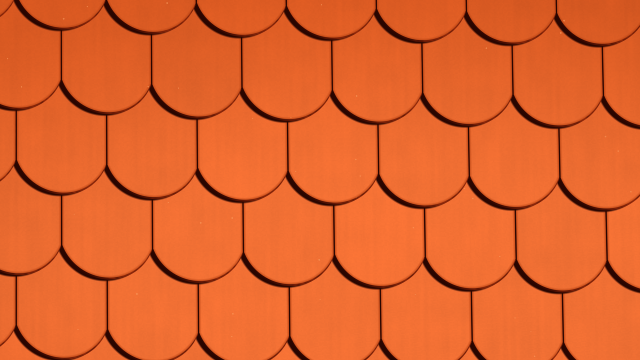
This texture is drawn by a Shadertoy shader. Its source:

```glsl
// Rows of round-ended clay roof tiles, lit from the upper right.
// Each row is a distance function; rows are painted bottom to top, so every
// row lays its cast shadow, clay rim and face over the row beneath it.

const float ROW_STEP = 0.915;   // row spacing, in tile widths

float hash(vec2 p) {
    return fract(sin(dot(p, vec2(127.1, 311.7))) * 43758.5453);
}

float noise(vec2 p) {
    vec2 i = floor(p), f = fract(p);
    f = f * f * (3.0 - 2.0 * f);
    return mix(mix(hash(i), hash(i + vec2(1, 0)), f.x),
               mix(hash(i + vec2(0, 1)), hash(i + vec2(1, 1)), f.x), f.y);
}

// Returns distance to the nearest tile of a row, local x, and the tile's random tone
vec3 tileRow(vec2 p, float row) {
    float u = p.x + 0.5 * mod(row, 2.0);
    float tone = hash(vec2(floor(u), row) + 3.7);
    float radius = 0.527;
    float x = fract(u) - 0.5;
    float y = p.y - row * ROW_STEP + radius + 0.016 * (tone - 0.5);
    float d = max(abs(x) - 0.492, length(vec2(x, max(y, 0.0))) - radius);
    return vec3(d, x, tone);
}

// Sparse pale flecks, one candidate per grid cell
float flecks(vec2 p) {
    vec2 g = p * 7.0, cell = floor(g);
    vec2 centre = 0.2 + 0.6 * vec2(hash(cell), hash(cell + 19.0));
    float size = 0.03 + 0.05 * hash(cell + 7.0);
    float dotMask = 1.0 - smoothstep(size * 0.4, size + 0.03, length(fract(g) - centre));
    return dotMask * step(0.965, hash(cell + 41.0));
}

void mainImage(out vec4 fragColor, in vec2 fragCoord) {
    vec2 uv = fragCoord / iResolution.xy;
    vec2 c = vec2(fragCoord.x, iResolution.y - fragCoord.y) / iResolution.y;

    // Tile space, y down: rows sag to the right, columns widen downwards
    vec2 p = vec2((c.x - 0.045) / (0.25 + 0.0035 * c.y),
                  (c.y - 0.0683 - 0.054 * c.x + 0.0138 * c.x * c.x) / 0.25);
    float aa = 2.6 / iResolution.y;

    // Broad light falloff towards the top and corners
    float dim = smoothstep(0.25, 0.95, length((uv - vec2(0.6, 0.2)) * vec2(0.7, 1.0)));
    vec3 clay = mix(vec3(0.95, 0.44, 0.205), vec3(0.84, 0.34, 0.125), dim);

    // Surface wear: faint vertical streaks, mottling and grain
    float wear = 0.025 * (noise(p * vec2(22.0, 1.5)) - 0.5)
               + 0.025 * (noise(p * 5.0) - 0.5)
               + 0.025 * (noise(p * 70.0) - 0.5);

    vec3 shadowColor = vec3(0.16, 0.02, 0.0);
    vec3 col = shadowColor;
    float firstRow = ceil(p.y / ROW_STEP);

    for (int k = 1; k >= -1; k--) {
        float row = firstRow + float(k);

        // Shadow falls down and left; it also fills the seams
        float shadowDist = tileRow(p - vec2(-0.045, 0.033), row).x;
        col = mix(col, shadowColor, 1.0 - smoothstep(-0.008, 0.02, shadowDist));

        // Tile thickness, crumbly and lit only on the right
        vec3 rim = tileRow(p - vec2(0.0, 0.021), row);
        float lit = smoothstep(-0.3, 0.25, rim.y) * (0.6 + 0.5 * noise(p * 28.0));
        vec3 rimColor = mix(vec3(0.2, 0.025, 0.0), vec3(0.55, 0.15, 0.035), lit);
        col = mix(col, rimColor, 1.0 - smoothstep(-aa, aa, rim.x));

        // Face with its own tone and a darker worn edge
        vec3 tile = tileRow(p, row);
        vec3 face = clay * (1.0 + wear + 0.035 * (tile.z - 0.5));
        face = mix(face, vec3(0.72, 0.26, 0.07), 0.6 * smoothstep(-0.03, 0.0, tile.x));
        face = mix(face, vec3(0.98, 0.62, 0.38), 0.55 * flecks(p));
        col = mix(col, face, 1.0 - smoothstep(-aa, aa, tile.x));
    }

    fragColor = vec4(col, 1.0);
}
```
